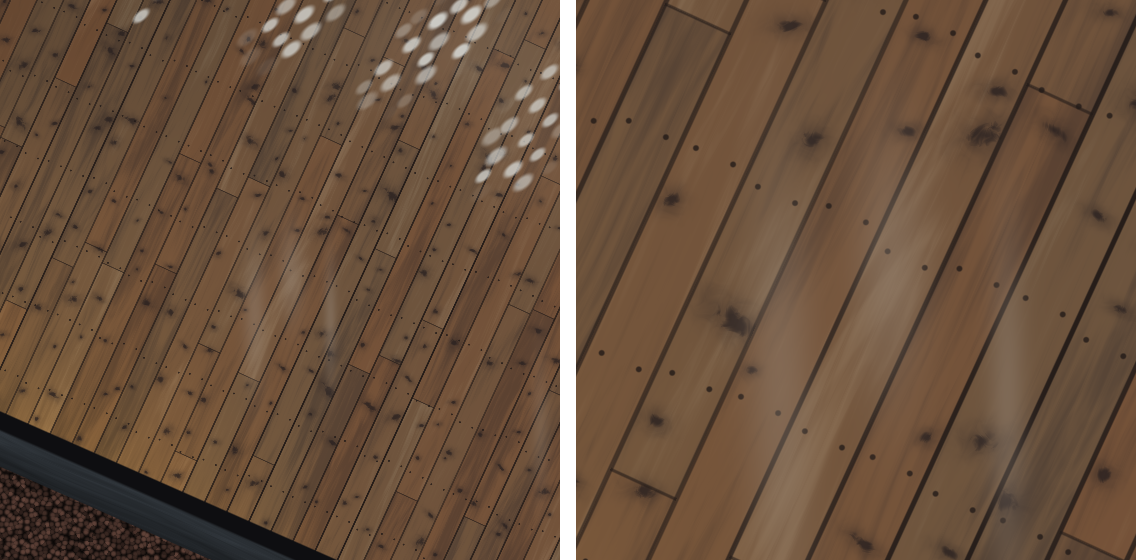
Left: the whole. Right: its middle third, enlarged.
Give the GLSL for this texture, as a three.js fragment shader.

```glsl
// Diagonal timber deck with seams, knots and nails, ending at a slate kerb and gravel.
// Planks are strips in a rotated frame; knots, stones and sun flecks are jittered cells.
// Grain and stains come from warped, layered sines.
varying vec2 vUv;

const vec2 ALONG = vec2(0.418, 0.908);      // plank direction
const vec2 ACROSS = vec2(0.908, -0.418);
const float PITCH = 0.0431;                 // plank width
const float SEAM_OFFSET = 0.0300;
const float SEAM_HALF = 0.0009;
const float SOFT = 0.0012;                  // edge smoothing
const float BOARD_LENGTH = 0.62;
const float KNOT_CELL = 0.072;
const float NAIL_ROW = 0.125;
const vec2 KERB_NORMAL = vec2(0.404, 0.915);
const float DECK_END = 0.2425;
const float KERB_TOP = 0.212;
const float GRAVEL_START = 0.1525;
const float STONE_SCALE = 115.0;
const vec2 FLECK_DIR = vec2(0.77, 0.638);
const vec2 FLECK_CELL = vec2(0.056, 0.032);

const vec3 WOOD_DARK = vec3(0.345, 0.265, 0.205);
const vec3 WOOD_MID = vec3(0.44, 0.33, 0.235);
const vec3 WOOD_LIGHT = vec3(0.51, 0.41, 0.31);
const vec3 WOOD_GOLD = vec3(0.57, 0.42, 0.23);
const vec3 KNOT = vec3(0.15, 0.12, 0.12);
const vec3 SEAM = vec3(0.13, 0.10, 0.09);
const vec3 SLATE = vec3(0.17, 0.19, 0.21);
const vec3 SHADOW = vec3(0.055, 0.055, 0.065);
const vec3 STONE = vec3(0.29, 0.20, 0.17);
const vec3 SUN = vec3(0.82, 0.82, 0.80);
const vec3 HAZE = vec3(0.62, 0.57, 0.52);

float hash(vec2 p) { return fract(sin(dot(p, vec2(127.1, 311.7))) * 43758.55); }
vec2 hash2(vec2 p) { return vec2(hash(p), hash(p + 57.3)); }
mat2 turn(float a) { return mat2(cos(a), sin(a), -sin(a), cos(a)); }

// Layered sines, each octave warping the next; about -1 to 1
float waves(vec2 p) {
  float sum = 0.0, amp = 0.55;
  for (int i = 0; i < 4; i++) {
    p = turn(0.5) * p + 0.7 * sin(p.yx * 1.3);
    sum += amp * sin(p.x) * cos(p.y);
    p = p * 1.8 + 2.3;
    amp *= 0.6;
  }
  return sum;
}

// Soft elliptical blob, 1 at its centre
float blob(vec2 p, vec2 centre, vec2 radius) {
  vec2 q = (p - centre) / radius;
  return exp(-dot(q, q));
}

// Strength of the knots of one plank at (across, along)
float knots(vec2 q, float id) {
  float dark = 0.0;
  for (int i = -1; i <= 1; i++) {
    vec2 cell = vec2(id, floor(q.y / KNOT_CELL) + float(i));
    vec2 h = hash2(cell), k = hash2(cell + 19.7);
    vec2 centre = vec2(mix(0.15, 0.85, h.x) * PITCH, (cell.y + h.y) * KNOT_CELL);
    vec2 d = turn(mix(-1.3, 0.5, k.x)) * (q - centre);
    float size = mix(0.003, 0.0075, k.y * k.y);
    float r = length(d / (size * vec2(mix(1.0, 3.0, h.x * k.x), 1.0)));
    r += 0.5 * waves(d * 260.0 + 9.0 * h);
    float core = 0.8 * (1.0 - smoothstep(0.2, 1.35, r));
    float stain = 0.36 * exp(-0.35 * r * r);
    dark = max(dark, max(core, stain) * step(hash(cell + 5.1), 0.64));
  }
  return dark;
}

vec3 deck(vec2 p, float edge) {
  float a = dot(p, ACROSS) - SEAM_OFFSET;
  float id = floor(a / PITCH);
  vec2 q = vec2(a - id * PITCH, dot(p, ALONG));
  float run = q.y / BOARD_LENGTH + hash(vec2(id, 3.0));
  vec2 board = vec2(id, floor(run));
  vec2 seed = 40.0 * hash2(board);

  // Board tone, long stains and fine grain
  float tone = 0.55 * (hash(board + 8.0) - 0.5);
  float stain = waves(vec2(q.x * 75.0, q.y * 9.0) + seed);
  float grain = waves(vec2(q.x * 420.0, q.y * 22.0) + seed.yx);
  float shade = 0.46 + tone + 0.38 * stain + 0.16 * grain;
  vec3 col = mix(WOOD_DARK, WOOD_MID, smoothstep(0.0, 0.55, shade));
  col = mix(col, WOOD_LIGHT, smoothstep(0.6, 1.15, shade));
  col *= mix(vec3(0.97, 1.0, 1.03), vec3(1.05, 0.97, 0.93), hash(board + 2.0));
  float gold = exp(-max(edge - DECK_END, 0.0) * 5.0) * (1.0 - smoothstep(0.1, 0.8, p.x));
  col = mix(col, WOOD_GOLD * (0.8 + 0.4 * shade), 0.6 * gold);
  col *= 1.0 - 0.13 * smoothstep(0.55, 1.0, p.y) * (1.0 - p.x);
  col = mix(col, KNOT, knots(q, id));

  // Nail pairs, board ends and seams
  float row = floor(edge / NAIL_ROW);
  vec2 nail = vec2(min(q.x, PITCH - q.x) - 0.22 * PITCH, edge - (row + 0.5) * NAIL_ROW);
  nail.y += 0.012 * (hash(vec2(id, row)) - 0.5);
  col = mix(col, SEAM, 0.8 * (1.0 - smoothstep(0.0011, 0.0011 + SOFT, length(nail))));
  float joint = min(fract(run), 1.0 - fract(run)) * BOARD_LENGTH;
  col = mix(col, SEAM, 0.6 * (1.0 - smoothstep(0.0003, 0.0003 + SOFT, joint)));
  float gap = min(q.x, PITCH - q.x);
  float worn = mix(0.5, 0.95, hash(vec2(floor(a / PITCH + 0.5), 7.0)));
  return mix(col, SEAM, worn * (1.0 - smoothstep(SEAM_HALF, SEAM_HALF + SOFT, gap)));
}

// Sun flecks: leaning ellipses kept only inside a few clusters
float flecks(vec2 p) {
  mat2 frame = mat2(FLECK_DIR.x, -FLECK_DIR.y, FLECK_DIR.y, FLECK_DIR.x);
  vec2 q = frame * p;
  float light = 0.0;
  for (int i = 0; i < 9; i++) {
    vec2 cell = floor(q / FLECK_CELL) + vec2(mod(float(i), 3.0), floor(float(i) / 3.0)) - 1.0;
    vec2 h = hash2(cell);
    vec2 c = (cell + 0.5 + 0.45 * (h - 0.5)) * FLECK_CELL;
    float m = blob(c, frame * vec2(0.27, 0.985), vec2(0.04, 0.03));
    m += blob(c, frame * vec2(0.53, 0.965), vec2(0.11, 0.06));
    m += blob(c, frame * vec2(0.77, 0.915), vec2(0.17, 0.062));
    m += blob(c, frame * vec2(0.92, 0.72), vec2(0.09, 0.06));
    m += blob(c, frame * vec2(0.98, 0.84), vec2(0.07, 0.05));
    float r = length((q - c) / (vec2(0.025, 0.012) * mix(0.75, 1.05, h.y)));
    light = max(light, smoothstep(0.3, 0.65, m) * (1.0 - smoothstep(0.5, 1.15, r)) * mix(0.65, 1.0, h.x));
  }
  return light;
}

// Cellular gravel
vec3 gravel(vec2 p) {
  vec2 g = p * STONE_SCALE;
  float near = 9.0, tint = 0.0;
  for (int i = 0; i < 9; i++) {
    vec2 cell = floor(g) + vec2(mod(float(i), 3.0), floor(float(i) / 3.0)) - 1.0;
    float d = length(g - cell - hash2(cell));
    if (d < near) { near = d; tint = hash(cell + 4.0); }
  }
  return STONE * mix(0.55, 1.3, tint) * (1.0 - 0.75 * smoothstep(0.2, 0.85, near));
}

void main() {
  vec2 p = vUv;
  float edge = dot(p, KERB_NORMAL);
  vec3 col = deck(p, edge);

  // Pale reflections and sunlight
  float haze = blob(p, vec2(0.52, 0.51), vec2(0.022, 0.08)) + blob(p, vec2(0.455, 0.44), vec2(0.02, 0.12));
  haze += blob(p, vec2(0.59, 0.43), vec2(0.011, 0.10)) + 0.6 * blob(p, vec2(0.965, 0.24), vec2(0.015, 0.12));
  haze += 0.45 * blob(p, vec2(0.80, 0.92), vec2(0.20, 0.12)) + 0.3 * blob(p, vec2(0.96, 0.76), vec2(0.1, 0.14));
  col = mix(col, HAZE, 0.34 * min(haze, 1.0));
  col = mix(col, SUN, 0.95 * flecks(p));

  // Kerb with its shadow, then gravel
  vec3 slate = SLATE * (0.95 + 0.15 * waves(vec2(p.x * 12.0, edge * 260.0)));
  slate *= mix(0.75, 1.1, smoothstep(GRAVEL_START, KERB_TOP, edge));
  vec3 kerb = mix(slate, SHADOW, smoothstep(KERB_TOP - 0.003, KERB_TOP + 0.003, edge));
  col = mix(kerb, col, smoothstep(DECK_END - SOFT, DECK_END + 2.0 * SOFT, edge));
  col = mix(gravel(p), col, smoothstep(GRAVEL_START - SOFT, GRAVEL_START + SOFT, edge));
  gl_FragColor = vec4(col, 1.0);
}
```
